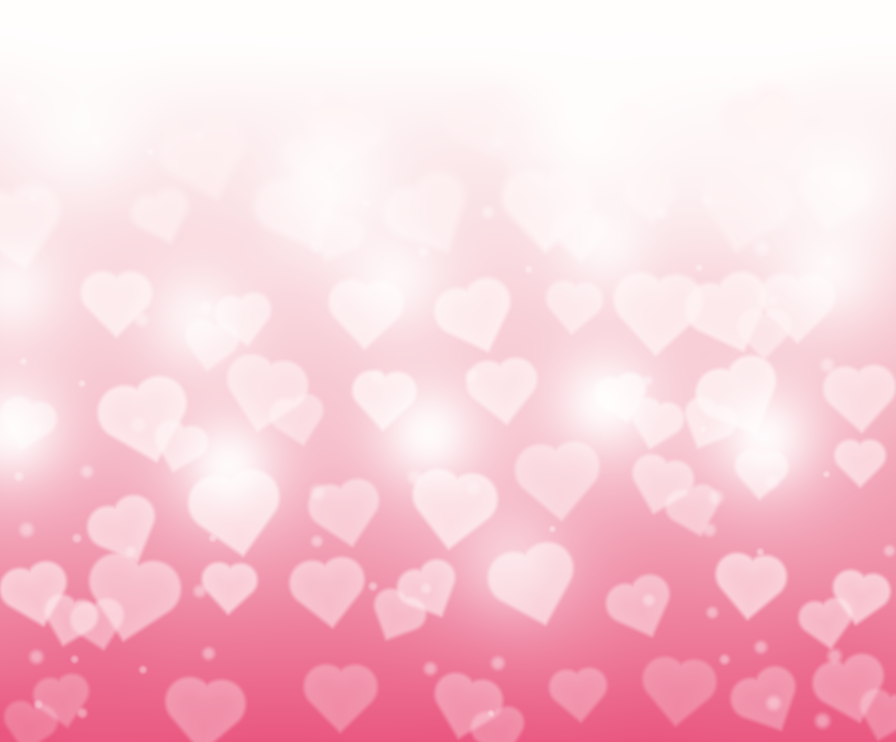
Reproduce this background procedurally as a Shadertoy shader.

```glsl
const float PI = 3.14159265;
const vec3 ROSE = vec3(0.915, 0.34, 0.5);
const vec3 PINK = vec3(0.935, 0.53, 0.635);
const vec3 BLUSH = vec3(0.955, 0.69, 0.745);
const vec3 PETAL = vec3(0.97, 0.82, 0.845);
const vec3 WHITE = vec3(1.0, 0.995, 0.993);
const vec3 HEART_TINT = vec3(1.0, 0.935, 0.94);

float hash(vec2 p) {
    vec3 q = fract(vec3(p.xyx) * 0.1031);
    q += dot(q, q.yzx + 33.33);
    return fract((q.x + q.y) * q.z);
}

float noise(vec2 p) {
    vec2 i = floor(p), f = fract(p);
    f = f * f * (3.0 - 2.0 * f);
    return mix(mix(hash(i), hash(i + vec2(1, 0)), f.x),
               mix(hash(i + vec2(0, 1)), hash(i + vec2(1, 1)), f.x), f.y);
}

vec2 rotate(vec2 p, float angle) {
    float c = cos(angle), s = sin(angle);
    return vec2(c * p.x - s * p.y, s * p.x + c * p.y);
}

// Signed distance to a heart about 1.2 wide, tip at the origin
float heartDistance(vec2 p) {
    p.x = abs(p.x);
    if (p.x + p.y > 1.0) return length(p - vec2(0.25, 0.75)) - sqrt(2.0) / 4.0;
    vec2 toNotch = p - vec2(0.0, 1.0);
    vec2 toSide = p - 0.5 * max(p.x + p.y, 0.0);
    return sqrt(min(dot(toNotch, toNotch), dot(toSide, toSide))) * sign(p.x - p.y);
}

// Point on a row from start to end; bend bows x and waves y
vec2 rowPoint(float t, vec2 start, vec2 end, vec2 bend, float aspect) {
    vec2 point = mix(start, end, t) + bend * vec2(sin(PI * t), sin(2.0 * PI * t));
    return point * vec2(aspect, 1.0);
}

vec3 backdrop(float y) {
    vec3 color = mix(ROSE, PINK, clamp(y / 0.21, 0.0, 1.0));
    color = mix(color, BLUSH, clamp((y - 0.21) / 0.26, 0.0, 1.0));
    color = mix(color, PETAL, clamp((y - 0.47) / 0.25, 0.0, 1.0));
    return mix(color, WHITE, smoothstep(0.68, 0.97, y));
}

vec3 addHeart(vec3 color, vec2 p, float size, float tilt, float opacity, float soft) {
    vec2 q = rotate(p, tilt) * 0.6 / size + vec2(0.0, 0.55);
    float d = heartDistance(q) * size / 0.6 - 0.002;
    float rim = smoothstep(-0.03, 0.0, d);
    float fill = opacity * (0.88 + 0.12 * rim) * (1.0 - smoothstep(-soft, soft, d));
    return mix(color, HEART_TINT, fill);
}

// Row of hearts, some with a smaller companion
vec3 heartRow(vec3 color, vec2 p, float aspect, int count, vec2 start, vec2 end,
              float bow, float opacity) {
    float soft = mix(0.004, 0.011, smoothstep(0.55, 0.85, p.y)) + 0.5 / iResolution.y;
    for (int i = 0; i < count; i++) {
        vec2 id = vec2(float(i) + 3.0, start.y * 97.0);
        float t = float(i) / float(count - 1);
        vec2 offset = p - rowPoint(t, start, end, vec2(bow, 0.0), aspect);
        offset.y -= (hash(id) - 0.5) * 0.035;
        float size = mix(0.032, 0.06, hash(id + 17.0));
        float tilt = (hash(id + 41.0) - 0.65) * 0.75;
        float fill = min(opacity * mix(0.8, 1.15, hash(id + 73.0)), 1.0);
        color = addHeart(color, offset, size, tilt, fill, soft);
        float side = hash(id + 59.0) < 0.5 ? -1.0 : 1.0;
        float paired = step(0.6, hash(id + 97.0));
        color = addHeart(color, offset - vec2(side * 0.045, -0.035), 0.034,
                         -tilt, fill * paired * 0.85, soft);
    }
    return color;
}

vec3 addGlow(vec3 color, vec2 p, vec2 center, float radius, float strength) {
    vec2 q = (p - center) / radius;
    float d2 = dot(q, q);
    float light = strength * (0.6 * exp(-d2 * 3.0) + 0.4 * exp(-d2 * 0.7));
    return mix(color, WHITE, light);
}

vec3 glowRow(vec3 color, vec2 p, float aspect, int count, vec2 start, vec2 end,
             vec2 bend, float radius, float strength) {
    for (int i = 0; i < count; i++) {
        vec2 center = rowPoint(float(i) / float(count - 1), start, end, bend, aspect);
        color = addGlow(color, p, center, radius, strength);
    }
    return color;
}

// Small soft dots, at most one in each grid cell
float specks(vec2 p, float density) {
    vec2 cell = floor(p * density);
    vec2 offset = 0.25 + 0.5 * vec2(hash(cell + 5.0), hash(cell + 29.0));
    float radius = mix(0.08, 0.2, hash(cell + 61.0));
    float d = length(fract(p * density) - offset);
    return step(0.6, hash(cell + 83.0)) * (1.0 - smoothstep(radius * 0.2, radius, d));
}

void mainImage(out vec4 fragColor, in vec2 fragCoord) {
    vec2 p = fragCoord / iResolution.y;
    float aspect = iResolution.x / iResolution.y;
    vec3 color = backdrop(p.y + 0.03 * (noise(p * 8.0) - 0.5));
    float cloud = smoothstep(0.4, 0.85, noise(p * 5.0 + 7.0)) * smoothstep(0.58, 0.8, p.y);
    color = mix(color, WHITE, 0.6 * cloud);
    color = mix(color, WHITE, 0.4 * specks(p, 13.0));

    // Hearts, fainter near the bottom
    color = heartRow(color, p, aspect, 8, vec2(0.07, 0.04), vec2(0.95, 0.07), 0.075, 0.36);
    color = heartRow(color, p, aspect, 9, vec2(0.04, 0.19), vec2(0.96, 0.195), -0.02, 0.6);
    color = heartRow(color, p, aspect, 8, vec2(0.14, 0.3), vec2(0.96, 0.365), 0.015, 0.66);
    color = heartRow(color, p, aspect, 8, vec2(0.03, 0.445), vec2(0.96, 0.465), 0.0, 0.7);
    color = heartRow(color, p, aspect, 8, vec2(0.13, 0.585), vec2(0.89, 0.57), 0.078, 0.74);
    color = heartRow(color, p, aspect, 8, vec2(0.02, 0.71), vec2(0.93, 0.72), 0.072, 0.74);
    color = heartRow(color, p, aspect, 5, vec2(0.23, 0.8), vec2(0.85, 0.84), 0.0, 0.7);

    // Lights in front
    color = glowRow(color, p, aspect, 5, vec2(0.013, 0.42), vec2(0.853, 0.41), vec2(0.045, -0.045), 0.115, 0.95);
    color = glowRow(color, p, aspect, 5, vec2(0.013, 0.61), vec2(0.925, 0.635), vec2(-0.03, -0.045), 0.115, 0.82);
    color = glowRow(color, p, aspect, 4, vec2(0.09, 0.82), vec2(0.94, 0.76), vec2(0.0, -0.055), 0.15, 0.85);
    color = addGlow(color, p, vec2(0.573 * aspect, 0.243), 0.12, 0.55);
    fragColor = vec4(color, 1.0);
}
```
